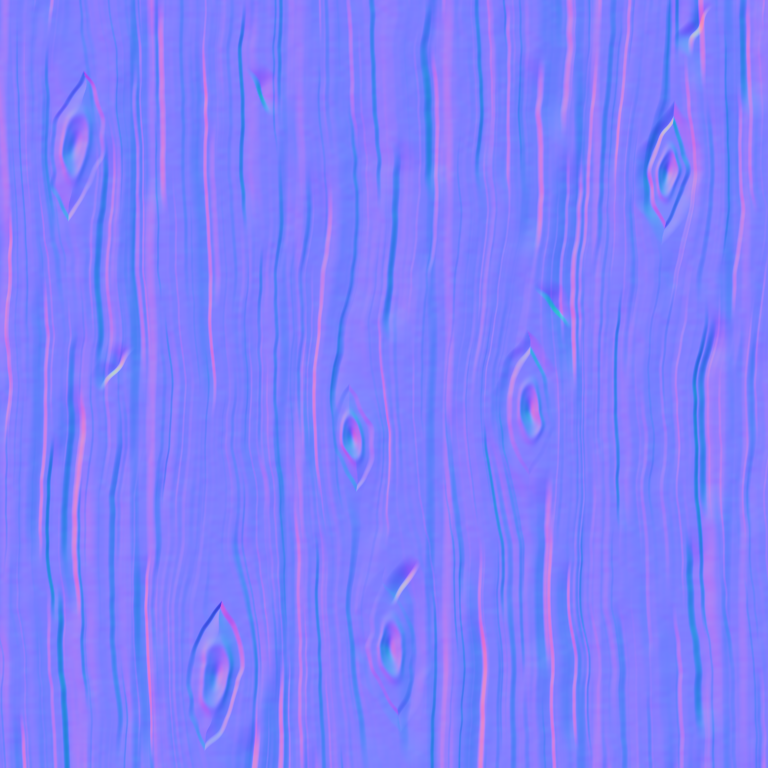
Write a WebGL 1 fragment shader that draws this texture map.

```glsl
precision highp float;
uniform vec2 u_resolution;

float hash(vec2 p) {
  return fract(sin(dot(p, vec2(127.1, 311.7))) * 43758.5453);
}

float noise(vec2 p) {
  vec2 i = floor(p), f = fract(p);
  f = f * f * (3.0 - 2.0 * f);
  return mix(mix(hash(i), hash(i + vec2(1.0, 0.0)), f.x),
             mix(hash(i + vec2(0.0, 1.0)), hash(i + 1.0), f.x), f.y);
}

// Steep rise across zero followed by a gentle fall
float crackProfile(float d, float edge, float back) {
  return smoothstep(-edge, edge, d) * (1.0 - smoothstep(0.0, back, d));
}

// Long tapered cracks, one chain of them per column
float cracks(float u, float y, float columns, float seed) {
  float h = 0.0, x = u * columns;
  for (int i = -1; i <= 1; i++) {
    float id = floor(x) + float(i);
    float along = y * (1.5 + 2.5 * hash(vec2(id, seed))) + 9.0 * hash(vec2(id, seed + 1.0));
    vec2 cell = vec2(id, floor(along) + seed * 17.0);
    float t = fract(along);
    float taper = smoothstep(0.0, 0.4, 2.0 * min(t, 1.0 - t));
    float strength = hash(cell + 3.3);
    float side = hash(cell + 7.7) < 0.5 ? -1.0 : 1.0;
    float d = (x - id - hash(cell + 5.1)) * side;
    h += strength * strength * taper * crackProfile(d, 0.1, 0.8);
  }
  return h / columns;
}

float height(vec2 p) {
  float h = 0.0;
  float u = p.x + 0.042 * (noise(p * vec2(5.0, 4.0)) - 0.5)
                + 0.011 * (noise(p * vec2(13.0, 14.0) + 40.0) - 0.5)
                + 0.002 * noise(p * vec2(20.0, 48.0));

  // Knots push the grain aside and sit in pointed eyes
  for (int i = 0; i < 6; i++) {
    float k = float(i);
    vec2 d = p - fract(vec2(0.46, 0.43) + k * vec2(0.41, 0.345));
    float size = mix(0.006, 0.0095, hash(vec2(k, 2.0)));
    vec2 q = d / (size * vec2(6.0, 16.0));
    u -= d.x * exp(-dot(q, q));
    d.x += 0.25 * d.y * (hash(vec2(k, 5.0)) - 0.5) + 0.008 * (noise(p * 45.0) - 0.5);
    float e = length(d / (size * vec2(1.0, 2.6)));
    float ring = (e - 1.7) / 0.4;
    h += 0.0055 * exp(-1.5 * e * e) - 0.0016 * exp(-ring * ring);
    float eye = 1.0 - abs(d.x) / (3.5 * size) - pow(d.y / (10.0 * size), 2.0);
    float side = mod(k, 2.0) < 0.5 ? 1.0 : -1.0;
    h += 0.0045 * noise(p * vec2(14.0, 9.0)) * crackProfile(eye * 3.5 * size * side, 0.004, 0.022);
  }

  // Short slanted nicks
  for (int i = 0; i < 5; i++) {
    float k = float(i);
    vec2 d = p - fract(vec2(0.15, 0.52) + k * vec2(0.19, 0.36));
    d.x += 0.012 * (noise(p * 40.0) - 0.5);
    float lean = mod(k, 2.0) < 0.5 ? 1.0 : -1.0;
    float angle = lean * mix(0.3, 0.75, hash(vec2(k, 8.0)));
    vec2 dir = vec2(sin(angle), cos(angle));
    float across = dot(d, vec2(-dir.y, dir.x)) * lean;
    float taper = 1.0 - smoothstep(0.003, 0.038, abs(dot(d, dir)));
    h += 0.0055 * taper * crackProfile(across, 0.004, 0.024);
  }

  // Raised strips between the planks
  float wobble = 0.006 * noise(vec2(p.x * 4.0, p.y * 9.0));
  float seam = abs(mod(p.x + wobble + 0.1, 0.193) - 0.0965);
  h += 0.0028 * (1.0 - smoothstep(0.004, 0.018, seam)) * (0.4 + noise(vec2(p.x * 9.0, p.y * 4.0)));

  // Grain, from broad cracks to faint fibres
  h += 0.125 * cracks(u, p.y, 21.0, 1.0);
  h += 0.125 * cracks(u + 0.37, p.y, 33.0, 4.0);
  h += 0.055 * cracks(u, p.y, 60.0, 2.0);
  h += 0.0006 * noise(vec2(u * 90.0, p.y * 5.0));
  h += 0.0005 * noise(vec2(u * 190.0, p.y * 9.0)) * noise(p * vec2(12.0, 6.0) + 7.0);
  h += 0.0004 * noise(p * vec2(65.0, 42.0));
  h += 0.0002 * noise(p * vec2(90.0, 130.0));
  return h;
}

void main() {
  vec2 p = gl_FragCoord.xy / u_resolution;
  vec2 e = vec2(0.001, 0.0);
  vec2 slope = vec2(height(p + e.xy) - height(p - e.xy),
                    height(p + e.yx) - height(p - e.yx)) / (2.0 * e.x);

  // Tangent-space normal with the green axis pointing down
  vec3 normal = normalize(vec3(-slope.x, slope.y, 1.0));
  gl_FragColor = vec4(normal * 0.5 + 0.5, 1.0);
}
```
